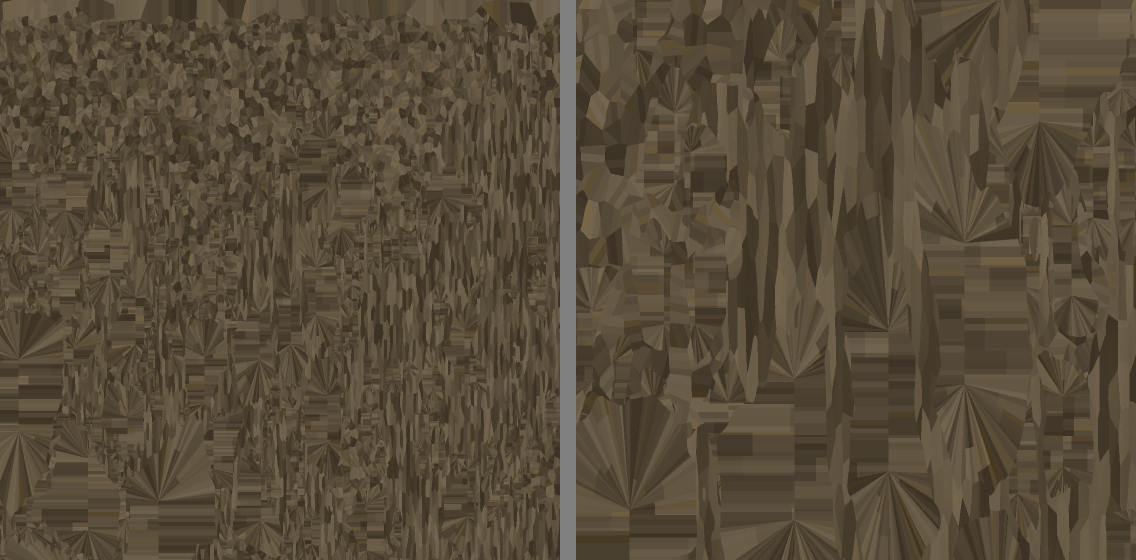
Left, the full canvas; right, a detail of the centre.
A WebGL 1 fragment shader for this texture:

```glsl
precision highp float;
uniform vec2 u_resolution;

#define DARK vec3(0.235, 0.198, 0.145)
#define LIGHT vec3(0.450, 0.397, 0.312)
#define GOLD vec3(0.035, 0.015, -0.035)
#define CONTRAST 1.25
#define BIG_FAN vec2(0.180, 0.230)
#define MID_FAN vec2(0.085, 0.150)
#define SMALL_FAN vec2(0.036, 0.075)
#define SHARD vec2(0.0058, 0.030)
#define BLOCK vec2(0.0125, 0.0165)
#define TOP_CELL vec2(0.050, 0.042)
#define SPINE 0.28

struct Cell { vec2 offset; vec2 id; vec2 seed; float border; };

float hash(vec2 p) {
  vec3 q = fract(p.xyx * vec3(0.1031, 0.1030, 0.0973));
  q += dot(q, q.yzx + 33.33);
  return fract((q.x + q.y) * q.z);
}

float noise(vec2 p) {
  vec2 i = floor(p), f = fract(p);
  f = f * f * (3.0 - 2.0 * f);
  return mix(mix(hash(i), hash(i + vec2(1.0, 0.0)), f.x),
             mix(hash(i + vec2(0.0, 1.0)), hash(i + 1.0), f.x), f.y);
}

// Stretched Voronoi whose seeds are vertical spines
Cell nearestCell(vec2 p, vec2 size, float spine, float salt) {
  vec2 q = p / size, base = floor(q);
  Cell c;
  float first = 9.0, second = 9.0;
  for (int y = -1; y <= 1; y++) {
    for (int x = -1; x <= 1; x++) {
      vec2 id = base + vec2(float(x), float(y)) + salt;
      vec2 jitter = 0.1 + 0.8 * vec2(hash(id), hash(id + 71.3));
      vec2 o = q - (id - salt + jitter);
      float d = length(o - vec2(0.0, clamp(o.y, -spine, spine)));
      if (d < first) {
        second = first;
        first = d;
        c.offset = o;
        c.id = id;
      } else {
        second = min(second, d);
      }
    }
  }
  c.seed = p - c.offset * size;
  c.border = second - first;
  return c;
}

// Strips that leave the spine sideways and spread into wedges at its ends
float fanTone(Cell c, float strips, float rings) {
  float along = clamp(c.offset.y, -SPINE, SPINE);
  vec2 d = c.offset - vec2(0.0, along);
  float side = step(0.0, d.x);
  float t = along + 0.42 * atan(d.y, abs(d.x) + 0.0001);
  t += 0.05 * noise(vec2(t * 14.0, c.id.x + 5.0 * side));
  float key = hash(c.id + side * 17.0) * 200.0;
  float wedge = floor(t * strips);
  float ring = floor(length(d) * rings + hash(vec2(wedge + 90.0, key)));
  float broad = hash(vec2(wedge + 50.0, key + ring * 7.0));
  float fine = hash(vec2(floor(t * strips * 3.3) + 150.0, key + 31.0));
  return 0.56 * broad + 0.34 * fine + 0.10 * hash(c.id + 9.0);
}

// Small broken pieces: tall shards or squarish blocks
float grainTone(vec2 p) {
  float region = noise(p * vec2(11.0, 6.0) + 40.0);
  float upright = region + 0.35 * smoothstep(0.4, 0.85, p.x)
                - 0.75 * smoothstep(0.55, 0.85, p.y)
                - 0.30 * smoothstep(0.30, 0.05, p.y) * p.x;
  upright += 0.25 * (noise(p * vec2(110.0, 35.0)) - 0.5);
  if (upright > 0.42) {
    Cell s = nearestCell(p, SHARD, 0.15, 300.0);
    return 0.8 * hash(s.id + 3.0) + 0.2 * noise(p * vec2(130.0, 18.0));
  }
  Cell b = nearestCell(p, BLOCK, 0.1, 500.0);
  float angle = 6.2832 * hash(b.id + 23.0);
  float stripe = floor(dot(b.offset, vec2(cos(angle), sin(angle))) * 3.5);
  return 0.72 * hash(b.id + 3.0) + 0.28 * hash(b.id + stripe * 3.7 + 60.0);
}

// Ragged seam between neighbouring fans, filled by finer pieces
bool insideFan(Cell c, vec2 p, float seam) {
  float ragged = noise(p * vec2(150.0, 40.0)) + 0.6 * noise(p * vec2(30.0, 11.0));
  return c.border > seam * ragged;
}

float surfaceTone(vec2 p) {
  Cell c = nearestCell(p, TOP_CELL, 0.0, 100.0);
  if (c.seed.y > 0.962)
    return 0.75 * hash(c.id + 3.0) + 0.25 * hash(c.id + floor(c.offset.x * 4.0) + 40.0);

  c = nearestCell(p, BIG_FAN, SPINE, 140.0);
  if (c.seed.x + 1.1 * c.seed.y < 0.50 && insideFan(c, p, 0.10))
    return fanTone(c, 11.0, 0.5);

  c = nearestCell(p, MID_FAN, SPINE, 180.0);
  if (c.seed.y < 0.72 && hash(c.id + 6.0) < 0.85 - 0.8 * c.seed.x && insideFan(c, p, 0.20))
    return fanTone(c, 10.0, 1.6);

  c = nearestCell(p, SMALL_FAN, SPINE, 220.0);
  float share = mix(0.72 - 0.45 * c.seed.x, 0.16, smoothstep(0.55, 0.80, c.seed.y));
  if (hash(c.id + 6.0) < share && insideFan(c, p, 0.25))
    return fanTone(c, 7.0, 2.0);

  return grainTone(p);
}

vec3 surfaceColor(vec2 p) {
  float tone = clamp(0.48 + (surfaceTone(p) - 0.5) * CONTRAST, 0.0, 1.0);
  float gilt = smoothstep(0.86, 1.0, fract(tone * 37.0));
  return mix(DARK, LIGHT, tone) + GOLD * gilt;
}

void main() {
  // Four samples per pixel smooth the edges
  vec3 color = vec3(0.0);
  for (int i = 0; i < 4; i++) {
    float k = float(i);
    vec2 shift = vec2(mod(k, 2.0), floor(k / 2.0)) * 0.5 - 0.25;
    color += surfaceColor((gl_FragCoord.xy + shift) / u_resolution);
  }
  gl_FragColor = vec4(color * 0.25, 1.0);
}
```
